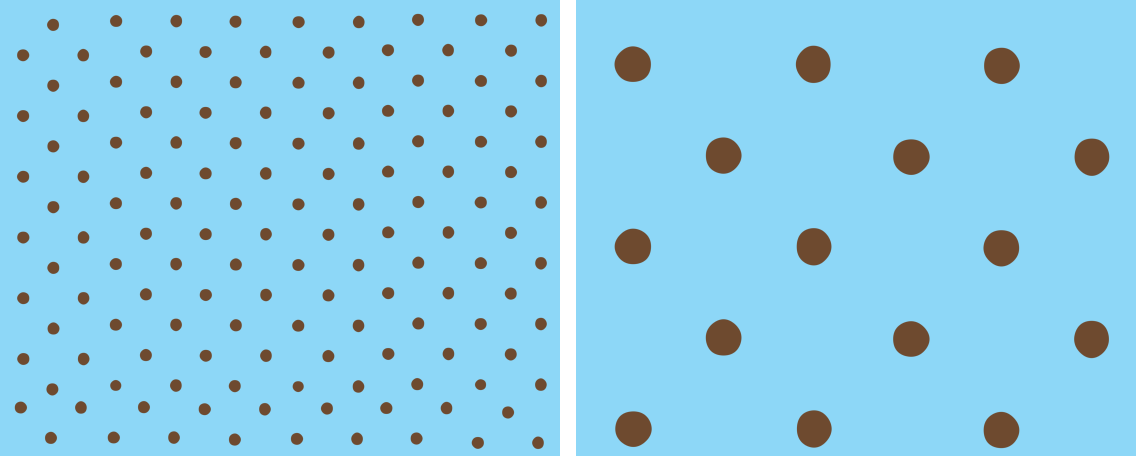
Left: the whole. Right: its middle third, enlarged.
A Shadertoy shader for this pattern:

```glsl
// Staggered brown polka dots on a sky-blue ground, 18 columns by 15 rows.
// Columns come in trios that drift slightly; the two lowest rows form a band
// set closer to the rest. Each pixel tests the dots of its 3x3 neighbour cells.

// Lengths are in column pitches, with y measured downward from the top edge.
const float CANVAS_WIDTH = 18.417;
const vec2 FIRST_DOT = vec2(0.789, 0.671);
const float ROW_PITCH = 0.9988;
const float COLUMNS = 18.0;
const float ROWS = 15.0;
const float BAND_START = 13.0;
const float DOT_RADIUS = 0.197;
const vec3 SKY = vec3(0.553, 0.843, 0.969);
const vec3 BROWN = vec3(0.430, 0.290, 0.185);

// Vertical drift of each trio of columns, above and inside the lower band
const float MAIN_DRIFT[6] = float[6](0.147, 0.022, 0.040, 0.055, -0.020, -0.005);
const float BAND_DRIFT[6] = float[6](-0.024, -0.036, 0.031, 0.007, -0.005, 0.137);

float hash(vec2 cell) {
    vec3 q = fract(cell.xyx * 0.1031);
    q += dot(q, q.yzx + 33.33);
    return fract((q.x + q.y) * q.z);
}

// Centre of the dot in a given column and row
vec2 dotCenter(vec2 cell) {
    float trio = floor(cell.x / 3.0);
    float member = cell.x - 3.0 * trio;
    float sway = mix(0.031, 0.015, cell.y / ROWS) * (2.0 * mod(trio, 2.0) - 1.0);
    vec2 center = FIRST_DOT + vec2(3.0 * trio + 0.99 * member + sway, ROW_PITCH * cell.y);

    if (cell.y >= BAND_START) {
        center.x -= 0.029 + 0.024 * abs(trio - 2.5);
        center.y += BAND_DRIFT[int(trio)] - 0.228;
    } else {
        center.y += MAIN_DRIFT[int(trio)];
        // The row above the band has its middle dots nudged left
        if (cell.y == BAND_START - 1.0 && member == 1.0) center.x -= 0.038;
    }
    return center;
}

// Signed distance to a slightly uneven round dot
float dotDistance(vec2 offset, vec2 cell) {
    float member = mod(cell.x, 3.0);
    float radius = DOT_RADIUS;
    if (cell.y == BAND_START - 1.0 && member == 0.0) radius *= 0.91;

    // The last dot of a trio is taller than wide, the first a little wider
    float stretch = member == 2.0 ? 0.035 : (member == 0.0 ? -0.012 : 0.008);
    offset *= vec2(1.0 + stretch, 1.0 - stretch);

    float angle = atan(offset.y, offset.x + 1e-6);
    float phase = 6.2832 * hash(cell + 7.0);
    float wobble = 0.012 * cos(3.0 * angle + phase) + 0.008 * cos(5.0 * angle - phase);
    return length(offset) - radius * (1.0 + wobble);
}

// Distance to the nearest dot of the staggered lattice
float latticeDistance(vec2 p) {
    vec2 home = round((p - FIRST_DOT) / vec2(1.0, ROW_PITCH));
    float nearest = 1.0;
    for (int j = -1; j <= 1; j++) {
        for (int i = -1; i <= 1; i++) {
            vec2 cell = home + vec2(i, j);
            bool inside = cell.x >= 0.0 && cell.y >= 0.0 && cell.x < COLUMNS && cell.y < ROWS;
            if (!inside || mod(cell.x + cell.y, 2.0) < 0.5) continue;
            nearest = min(nearest, dotDistance(p - dotCenter(cell), cell));
        }
    }
    return nearest;
}

void mainImage(out vec4 fragColor, in vec2 fragCoord) {
    float pixel = CANVAS_WIDTH / iResolution.x;
    vec2 p = vec2(fragCoord.x, iResolution.y - fragCoord.y) * pixel;

    float ink = 1.0 - smoothstep(-0.7 * pixel, 0.7 * pixel, latticeDistance(p));
    fragColor = vec4(mix(SKY, BROWN, ink), 1.0);
}
```
